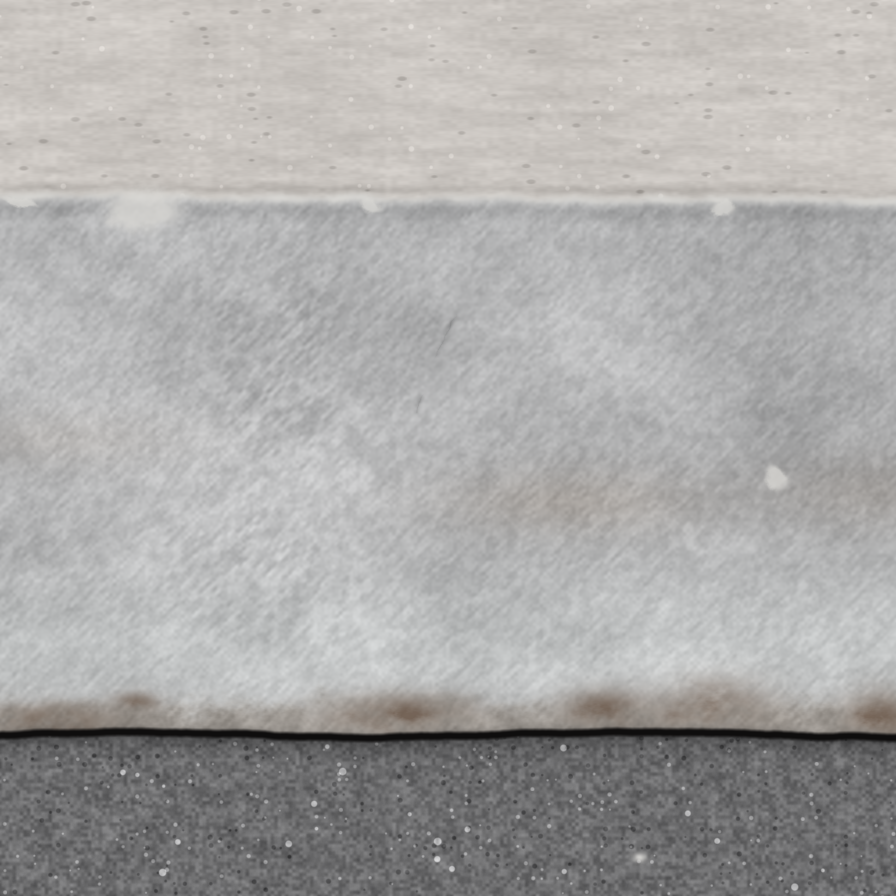
A Shadertoy shader for this texture:

```glsl
// Weathered concrete kerb with a pale top slab, stained foot and dark asphalt below.

const vec3 SLAB = vec3(0.792, 0.774, 0.755);
const vec3 FACE = vec3(0.703, 0.705, 0.708);
const vec3 FOOT = vec3(0.765, 0.775, 0.775);
const vec3 ASPHALT = vec3(0.425, 0.425, 0.43);
const vec3 CHIP = vec3(0.85, 0.845, 0.83);
const vec3 RUST = vec3(0.40, 0.32, 0.26);
const vec3 GAP = vec3(0.055, 0.05, 0.05);
const float LIP_Y = 0.778;
const float GAP_Y = 0.180;
const float GAP_HALF = 0.0042;
const float GRAIN = 250.0;

// Soft spots: centre, then radii.
const vec4 CHIPS[5] = vec4[5](
    vec4(0.160, 0.766, 0.044, 0.025), vec4(0.415, 0.773, 0.016, 0.012),
    vec4(0.810, 0.770, 0.014, 0.008), vec4(0.867, 0.469, 0.017, 0.014),
    vec4(0.025, 0.777, 0.025, 0.006));
const vec4 STAINS[6] = vec4[6](
    vec4(0.675, 0.213, 0.045, 0.020), vec4(0.800, 0.215, 0.060, 0.028),
    vec4(0.985, 0.207, 0.040, 0.026), vec4(0.060, 0.198, 0.065, 0.018),
    vec4(0.155, 0.218, 0.025, 0.012), vec4(0.450, 0.210, 0.075, 0.018));
// Broad tone changes on the face: centre, radius, signed strength.
const vec4 TONES[8] = vec4[8](
    vec4(0.30, 0.46, 0.11, 0.050), vec4(0.08, 0.57, 0.10, 0.035),
    vec4(0.93, 0.56, 0.09, -0.050), vec4(0.29, 0.55, 0.06, -0.045),
    vec4(0.52, 0.36, 0.07, -0.050), vec4(0.68, 0.61, 0.10, 0.040),
    vec4(0.93, 0.71, 0.06, -0.050), vec4(0.28, 0.35, 0.08, -0.030));

float hash(vec2 p) {
    return fract(sin(dot(p, vec2(127.1, 311.7))) * 43758.5453);
}

float noise(vec2 p) {
    vec2 i = floor(p), f = fract(p);
    f = f * f * (3.0 - 2.0 * f);
    return mix(mix(hash(i), hash(i + vec2(1, 0)), f.x),
               mix(hash(i + vec2(0, 1)), hash(i + vec2(1, 1)), f.x), f.y);
}

// Layered noise centred on zero.
float fbm(vec2 p) {
    float sum = 0.0, amp = 0.5;
    for (int i = 0; i < 5; i++) {
        sum += amp * (noise(p) - 0.5);
        p = mat2(1.6, 1.2, -1.2, 1.6) * p + 7.3;
        amp *= 0.55;
    }
    return sum;
}

// One random round fleck in some cells of a grid.
float flecks(vec2 p, float cells, float density) {
    vec2 q = p * cells, id = floor(q);
    vec2 centre = 0.3 + 0.4 * vec2(hash(id + 3.1), hash(id + 8.7));
    float radius = mix(0.10, 0.28, hash(id + 5.5));
    float aa = cells / iResolution.y;
    float dist = length(fract(q) - centre);
    return step(hash(id), density) * (1.0 - smoothstep(radius - aa, radius + aa, dist));
}

float spot(vec2 p, vec4 s) {
    vec2 d = (p - s.xy) / s.zw;
    return exp(-dot(d, d));
}

float segment(vec2 p, vec2 a, vec2 b) {
    vec2 d = b - a;
    return length(p - a - d * clamp(dot(p - a, d) / dot(d, d), 0.0, 1.0));
}

vec3 slabColour(vec2 p) {
    float streaks = fbm(p * vec2(18.0, 100.0));
    float grain = noise(p * vec2(0.6, 1.0) * GRAIN) - 0.5;
    vec3 col = SLAB + 0.11 * streaks + 0.045 * grain + 0.04 * fbm(p * 6.0);
    col -= 0.10 * flecks(p * vec2(0.5, 1.0), 110.0, 0.06);
    return col + 0.07 * flecks(p + 0.37, 90.0, 0.05);
}

vec3 faceColour(vec2 p) {
    // Clouded cement, lighter toward the foot
    vec3 col = mix(FACE, FOOT, 0.85 * exp(-pow((p.y - 0.275) / 0.085, 2.0)));
    col += 0.13 * fbm(p * vec2(5.0, 8.0)) + 0.09 * fbm(p * 28.0);
    for (int i = 0; i < 8; i++) col += TONES[i].w * spot(p, TONES[i].xyzz);

    // Diagonal tooling and rough patches
    vec2 q = vec2(p.x + p.y, p.y - p.x) * 0.707;
    float rough = spot(p, vec4(0.31, 0.58, 0.08, 0.10)) + spot(p, vec4(0.29, 0.36, 0.09, 0.06));
    col += (0.075 + 0.07 * rough) * (noise(q * vec2(90.0, 220.0)) - 0.5);
    col += 0.05 * (noise(p * GRAIN) - 0.5);

    // Faint slanting crack and warm smears
    vec2 bent = p + 0.02 * vec2(fbm(p * 30.0), 0.0);
    float crack = segment(bent, vec2(0.465, 0.54), vec2(0.53, 0.72));
    col -= 0.11 * exp(-crack * 380.0) * smoothstep(0.35, 0.65, noise(p * 24.0));
    float smear = spot(p, vec4(0.64, 0.44, 0.14, 0.035)) + 0.7 * spot(p, vec4(0.98, 0.45, 0.12, 0.04))
                + 0.5 * spot(p, vec4(0.06, 0.51, 0.14, 0.03));
    col -= smear * vec3(0.035, 0.055, 0.075);

    // Grimy, rust-stained foot
    float ragged = fbm(p * vec2(28.0, 45.0));
    float grime = 1.0 - smoothstep(0.192, 0.234, p.y + 0.045 * ragged);
    col -= grime * (vec3(0.10, 0.125, 0.15) - 0.22 * ragged);
    float rust = 0.0;
    for (int i = 0; i < 6; i++) rust += spot(p + 0.02 * ragged, STAINS[i]);
    return mix(col, RUST, clamp(rust * (0.5 + 1.3 * ragged), 0.0, 0.8));
}

vec3 asphaltColour(vec2 p) {
    vec3 col = ASPHALT + 0.16 * (noise(p * GRAIN) - 0.5) + 0.13 * fbm(p * 75.0);
    col += 0.22 * flecks(p, 120.0, 0.08) + 0.32 * flecks(p + 0.21, 65.0, 0.03);
    col -= 0.13 * flecks(p + 0.53, 100.0, 0.12);
    return mix(col, CHIP, 0.9 * spot(p, vec4(0.714, 0.043, 0.007, 0.005)));
}

void mainImage(out vec4 fragColor, in vec2 fragCoord) {
    vec2 p = fragCoord / iResolution.xy;
    float aa = 1.0 / iResolution.y;
    float lip = p.y - LIP_Y + 0.006 * (p.x - 0.5) - 0.008 * fbm(vec2(p.x * 30.0, 2.0));
    float gap = p.y - GAP_Y - 0.003 * sin(p.x * 11.0) - 0.004 * fbm(vec2(p.x * 22.0, 9.0));

    // Kerb face and top slab with its bright worn lip
    vec3 col = mix(faceColour(p), slabColour(p), smoothstep(-0.003 - aa, 0.003 + aa, lip));
    col -= 0.06 * exp(-pow((lip + 0.014) / 0.010, 2.0));
    float wear = 0.35 + 0.6 * noise(vec2(p.x * 45.0, 4.0));
    col = mix(col, CHIP, wear * exp(-pow(lip / 0.0055, 2.0)));
    col -= 0.06 * exp(-pow((lip - 0.010) / 0.005, 2.0));
    for (int i = 0; i < 5; i++) {
        float chip = spot(p + 0.02 * fbm(p * 40.0), CHIPS[i]);
        col = mix(col, CHIP, 0.75 * smoothstep(0.2, 0.75, chip));
    }

    // Asphalt, contact shadow and open joint
    col = mix(asphaltColour(p), col, smoothstep(-aa, aa, gap));
    float shadow = gap < 0.0 ? exp(gap / 0.012) : exp(-gap / 0.004);
    col *= 1.0 - 0.45 * shadow;
    col = mix(GAP, col, smoothstep(GAP_HALF - 0.0015 - aa, GAP_HALF + 0.0015 + aa, abs(gap)));
    fragColor = vec4(clamp(col, 0.0, 1.0), 1.0);
}
```
